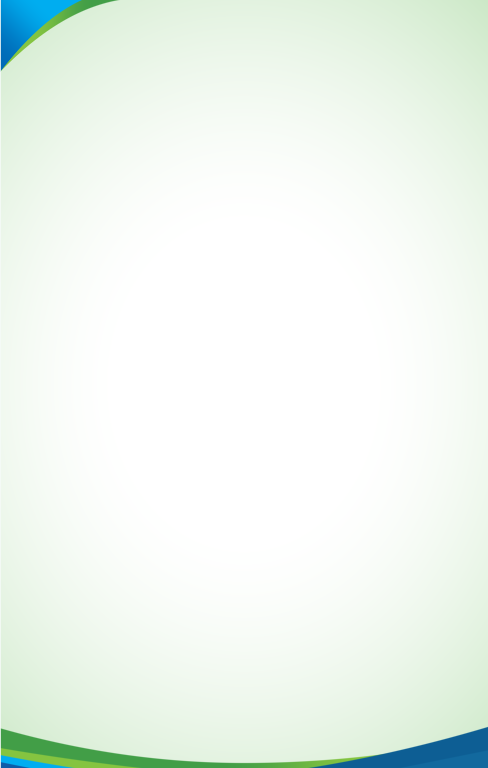
This background is drawn by a WebGL 1 fragment shader. Its source:

```glsl
precision highp float;
// A pale page: white oval glow fading to soft green at the corners,
// framed by swooshes of blue and green at the top left and the bottom.
// Each swoosh is the area beyond a parabola, layered from back to front.
uniform vec2 u_resolution;

// Smooth coverage of the area where the signed height is positive.
float cover(float height) {
    float pixel = 0.8 / u_resolution.x;
    return smoothstep(-pixel, pixel, height);
}

// Parabola a + b x + c x^2
float curve(float x, float a, float b, float c) {
    return a + x * (b + c * x);
}

// Elliptical glow around the centre of the page
vec3 page(vec2 uv) {
    float d = length((uv - 0.5) * vec2(2.0, 2.56));
    float fade = pow(clamp((d - 0.5) / 1.12, 0.0, 1.0), 1.6);
    return mix(vec3(1.0), vec3(0.80, 0.91, 0.78), fade);
}

void main() {
    vec2 uv = gl_FragCoord.xy / u_resolution;
    const float tall = 1.567;
    float x = uv.x;
    float up = uv.y * tall;            // height above the bottom, in widths
    float down = (1.0 - uv.y) * tall;  // depth below the top, in widths

    vec3 lime = vec3(0.52, 0.77, 0.25);
    vec3 green = vec3(0.26, 0.62, 0.28);
    vec3 sky = vec3(0.0, 0.68, 0.94);
    vec3 navy = vec3(0.05, 0.37, 0.58);
    vec3 color = page(uv);

    // Top left corner: green ribbon behind a blue wedge
    vec3 ribbon = mix(lime, green, smoothstep(0.06, 0.19, x));
    color = mix(color, ribbon, cover(curve(min(x, 0.293), 0.147, -1.033, 1.764) - down));
    vec3 wedge = mix(vec3(0.0, 0.42, 0.72), sky, smoothstep(-0.12, 0.08, x - down));
    color = mix(color, wedge, cover(curve(min(x, 0.26), 0.147, -1.293, 2.484) - down));

    // Bottom: broad green sweep turning lime on the right
    float side = x - 0.5;
    float sweep = 0.0102 + (side < 0.0 ? 0.284 : 0.22) * side * side;
    vec3 grass = mix(green, lime, smoothstep(0.45, 0.75, x));
    color = mix(color, grass, cover(sweep - up));

    // Bottom left: lime, sky and deep blue slivers
    color = mix(color, lime, cover(curve(x, 0.0408, -0.17, 0.098) - up));
    color = mix(color, sky, cover(curve(x, 0.0265, -0.19, 0.098) - up));
    color = mix(color, vec3(0.05, 0.36, 0.66), cover(0.0122 - 0.2 * x - up));

    // Bottom right: navy wave with a faintly lighter lower fold
    float along = max(x - 0.633, -0.1);
    vec3 wave = mix(navy, vec3(0.07, 0.41, 0.62), cover(0.2 * (x - 0.82) - up));
    color = mix(color, wave, cover(curve(along, 0.0, 0.16, 0.186) - up));

    // Thin pale margin on the left edge
    color = mix(vec3(0.96, 0.98, 0.97), color, smoothstep(0.0005, 0.0025, x));
    gl_FragColor = vec4(color, 1.0);
}
```
